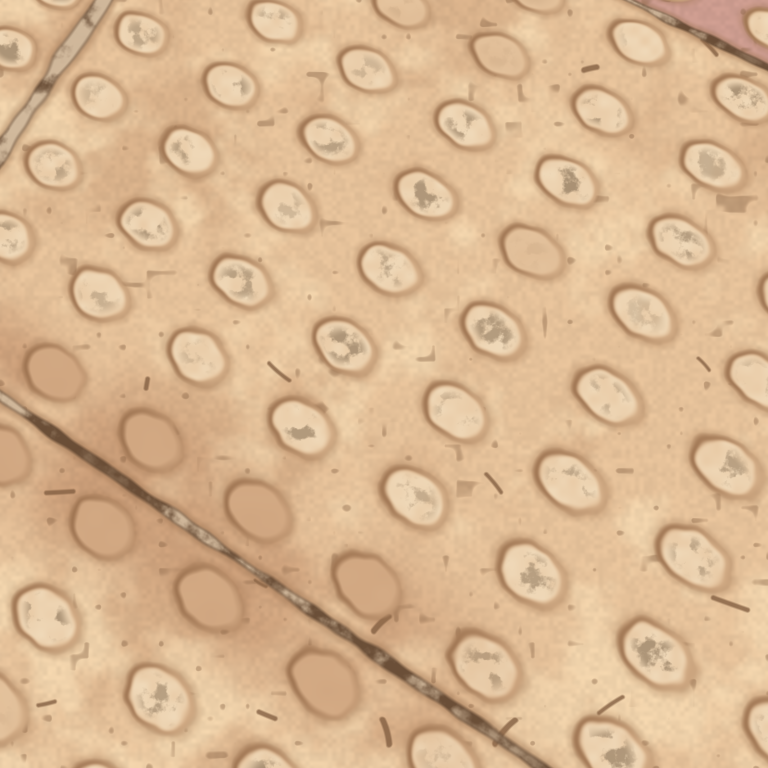
Give the GLSL for this texture, as a Shadertoy shader.

```glsl
// Worn tactile paving: rows of domed studs on sandy clay tiles seen at a slant.
// A projective map turns the canvas into a stud grid with one stud per unit cell;
// joints fall every eight studs, and noise adds stains, worn caps and debris.

// Columns: step along a row, step to the next row, stud (0,0); y runs downward.
const mat3 GRID_TO_CANVAS = mat3(0.1161, 0.0667, -0.0253,
                                -0.0618, 0.0850, -0.0230,
                                 0.2474, 0.1979, 1.0);
const vec2 JOINT_ORIGIN = vec2(-1.5, -4.5);
const float TILE_STUDS = 8.0;
const vec2 JOINT_HALF_WIDTH = vec2(0.085, 0.055);
const float STUD_RADIUS = 0.275;
const float CAP_RADIUS = 0.235;
const float STUD_JITTER = 0.05;
const float SOFTNESS = 0.022;
const float DEBRIS_CELLS = 7.0;
const float DEBRIS_CHANCE = 0.36;

const vec3 CLAY = vec3(0.895, 0.755, 0.600);
const vec3 CLAY_DARK = vec3(0.845, 0.692, 0.540);
const vec3 CLAY_PALE = vec3(0.945, 0.835, 0.680);
const vec3 STAIN = vec3(0.790, 0.615, 0.470);
const vec3 PINK = vec3(0.800, 0.610, 0.560);
const vec3 CAP = vec3(0.945, 0.860, 0.735);
const vec3 CAP_GRIME = vec3(0.640, 0.550, 0.440);
const vec3 SHADE = vec3(0.600, 0.435, 0.300);
const vec3 GROUT_DARK = vec3(0.380, 0.275, 0.190);
const vec3 GROUT_PALE = vec3(0.820, 0.730, 0.620);

float hash(vec2 p) {
    vec3 a = fract(vec3(p.xyx) * 0.1031);
    a += dot(a, a.yzx + 33.33);
    return fract((a.x + a.y) * a.z);
}

float noise(vec2 p) {
    vec2 i = floor(p), f = fract(p);
    f = f * f * (3.0 - 2.0 * f);
    return mix(mix(hash(i), hash(i + vec2(1, 0)), f.x),
               mix(hash(i + vec2(0, 1)), hash(i + vec2(1, 1)), f.x), f.y);
}

float fbm(vec2 p) {
    float sum = 0.0, gain = 0.53;
    for (int k = 0; k < 4; k++) {
        sum += gain * noise(p);
        p = mat2(1.6, 1.2, -1.2, 1.6) * p + 17.3;
        gain *= 0.5;
    }
    return sum;
}

// Dirt gathered along the lower joint, fading toward the right.
float stainAt(vec2 grid) {
    float toJoint = abs(grid.y - JOINT_ORIGIN.y - TILE_STUDS);
    return (1.0 - smoothstep(0.2, 1.4, toJoint)) * (1.0 - smoothstep(2.6, 5.0, grid.x));
}

vec3 clayColor(vec2 p, vec2 grid) {
    float tone = fbm(p * 5.0) + 0.4 * (fbm(p * 22.0) - 0.5) + 0.22 * (p.x + p.y - 1.0);
    vec3 color = mix(CLAY_DARK, CLAY, smoothstep(0.3, 0.58, tone));
    float corner = smoothstep(4.1, 5.2, grid.y) + smoothstep(1.2, 1.9, p.x + p.y);
    float bloom = smoothstep(0.5, 0.8, fbm(p * 13.0 + 40.0) + 0.17 * corner);
    color = mix(color, CLAY_PALE, bloom * 0.85);
    color = mix(color, STAIN, stainAt(grid) * smoothstep(0.15, 0.65, fbm(p * 9.0 + 8.0)));
    float pinkTile = 1.0 - smoothstep(-0.03, 0.03, grid.y - JOINT_ORIGIN.y);
    color = mix(color, PINK, pinkTile);
    return color * (0.97 + 0.06 * noise(p * 170.0));
}

vec3 addStud(vec3 color, vec2 p, vec2 grid, float soft) {
    vec2 id = round(grid);
    vec2 rnd = vec2(hash(id + 61.0), hash(id + 93.0));
    vec2 local = grid - id - STUD_JITTER * (rnd - 0.5);
    float r = length(local) + 0.035 * (noise(p * 55.0) - 0.5);
    vec3 center = GRID_TO_CANVAS * vec3(id, 1.0);
    vec2 away = normalize(p - center.xy / center.z + 1e-5);
    float leftSide = 0.5 - 0.5 * dot(away, normalize(vec2(1.0, 0.25)));

    // Soft contact shadow, dome body, then the dark rim.
    color = mix(color, SHADE, 0.3 * (1.0 - smoothstep(STUD_RADIUS, STUD_RADIUS + 0.1, r)));
    float body = 1.0 - smoothstep(STUD_RADIUS - soft, STUD_RADIUS + soft, r);
    vec3 dome = mix(CLAY_DARK, CLAY, 0.3 + 0.5 * noise(p * 40.0));
    dome = mix(dome, STAIN, 0.75 * stainAt(id));
    color = mix(color, dome, body);
    float rim = 1.0 - smoothstep(0.0, 0.05, abs(r - STUD_RADIUS + 0.012));
    color = mix(color, SHADE, rim * (0.2 + 0.65 * leftSide));

    // Pale worn cap with grime in its middle; stained studs stay plain.
    float worn = (1.0 - smoothstep(0.15, 0.75, stainAt(id))) * mix(0.25, 1.0, step(0.09, rnd.x));
    worn *= 1.0 - smoothstep(CAP_RADIUS - 1.5 * soft, CAP_RADIUS + soft, r);
    float grime = smoothstep(0.47, 0.68, fbm(p * 62.0 + id * 3.0)) * (1.0 - smoothstep(0.1, 0.23, r));
    vec3 cap = mix(CAP, CLAY, 0.55 * noise(p * 75.0 + 9.0));
    return mix(color, mix(cap, CAP_GRIME, grime * (0.35 + 0.65 * rnd.y)), worn * 0.92);
}

vec3 addJoints(vec3 color, vec2 p, vec2 grid, float soft) {
    vec2 d = abs(mod(grid - JOINT_ORIGIN + 0.5 * TILE_STUDS, TILE_STUDS) - 0.5 * TILE_STUDS);
    vec2 edge = d - JOINT_HALF_WIDTH * (0.55 + 0.8 * noise(p * 30.0));
    float e = min(edge.x, edge.y);
    color = mix(color, SHADE, 0.4 * (1.0 - smoothstep(0.0, 0.09, e)));
    float upright = step(edge.x, edge.y);
    float fill = smoothstep(0.3, 0.75, fbm(p * 45.0) + 0.16 * upright);
    fill *= smoothstep(0.0, -0.04, e) * 0.6 + 0.4;
    float crack = (1.0 - upright) * smoothstep(0.58, 0.75, noise(p * 8.0 + 5.0));
    vec3 grout = mix(GROUT_DARK, GROUT_PALE, fill * (1.0 - 0.7 * crack));
    return mix(color, grout, 0.9 * (1.0 - smoothstep(-soft, soft, e)));
}

// Short twigs and crumbs, at most one per cell.
vec3 addDebris(vec3 color, vec2 p, float pixel) {
    vec2 cell = floor(p * DEBRIS_CELLS);
    vec2 rnd = vec2(hash(cell + 11.0), hash(cell + 37.0));
    vec2 v = p - (cell + 0.3 + 0.4 * rnd) / DEBRIS_CELLS;
    float angle = 6.2832 * hash(cell + 71.0);
    vec2 axis = vec2(cos(angle), sin(angle));
    float along = dot(v, axis), halfLength = 0.004 + 0.022 * rnd.x;
    float across = dot(v, vec2(-axis.y, axis.x)) + 12.0 * along * along * (rnd.y - 0.5);
    float d = length(vec2(max(abs(along) - halfLength, 0.0), across)) - 0.0015 - 0.002 * rnd.y;
    float twig = step(hash(cell + 5.0), DEBRIS_CHANCE) * (1.0 - smoothstep(-pixel, pixel + 0.001, d));
    float crumbs = smoothstep(0.86, 0.97, noise(p * 62.0 + 3.0)) * 0.4;
    return mix(color, SHADE * 0.85, max(twig * 0.8, crumbs));
}

void mainImage(out vec4 fragColor, in vec2 fragCoord) {
    vec2 p = fragCoord / iResolution.xy;
    p.y = 1.0 - p.y;
    float pixel = 1.0 / iResolution.y;
    vec3 projected = inverse(GRID_TO_CANVAS) * vec3(p, 1.0);
    vec2 grid = projected.xy / projected.z;
    float soft = max(SOFTNESS, 9.0 * pixel);

    vec3 color = clayColor(p, grid);
    color = addDebris(color, p, pixel);
    color = addStud(color, p, grid, soft);
    color = addJoints(color, p, grid, soft);
    fragColor = vec4(color, 1.0);
}
```
